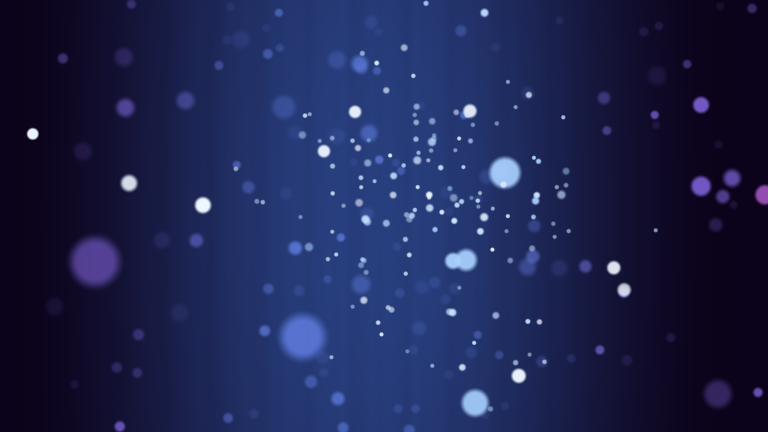
Write a Shadertoy shader that draws this background.

```glsl
// Soft blue and violet light discs drifting over a deep blue vertical glow.

#define GLOW_CENTER -0.036
#define GLOW_INNER 0.05
#define GLOW_OUTER 0.84
#define HAZE_COUNT 110
#define SPARK_COUNT 135
#define SPARK_CENTER vec2(0.10, 0.02)
#define SPARK_SPREAD vec2(0.19, 0.20)

const vec3 NIGHT  = vec3(0.045, 0.010, 0.105);
const vec3 BLUE   = vec3(0.155, 0.243, 0.490);
const vec3 AZURE  = vec3(0.36, 0.48, 0.86);
const vec3 VIOLET = vec3(0.47, 0.36, 0.80);
const vec3 ICE    = vec3(0.66, 0.82, 1.00);
const vec3 WHITE  = vec3(0.93, 0.96, 1.00);

vec3 hash3(float n) {
    vec3 q = fract(n * vec3(0.1031, 0.1030, 0.0973));
    q += dot(q, q.yzx + 33.33);
    return fract((q.xxy + q.yzz) * q.zyx);
}

// Blends a disc with a blurred rim; softness is a share of the radius.
void addDisc(inout vec3 color, vec2 offset, float radius, float softness, vec3 tint, float opacity) {
    float rim = 1.0 - smoothstep(radius * (1.0 - softness), radius * (1.0 + softness), length(offset));
    color = mix(color, tint, rim * opacity);
}

// Vertical curtain of light with faint stripes.
vec3 backdrop(vec2 p) {
    float x = p.x - GLOW_CENTER;
    float light = 1.0 - smoothstep(GLOW_INNER, GLOW_OUTER, abs(x));
    float stripes = sin(x * 57.0) + 0.6 * sin(x * 113.0 + 1.7) + 0.4 * sin(x * 191.0);
    light *= 1.0 + 0.018 * stripes - 0.35 * p.y * p.y;
    return mix(NIGHT, BLUE, light);
}

// Dim, out of focus discs over the whole canvas, violet toward the sides.
void addHaze(inout vec3 color, vec2 p) {
    for (int i = 0; i < HAZE_COUNT; i++) {
        vec3 h = hash3(float(i) + 11.0);
        vec3 k = hash3(float(i) + 307.0);
        float spread = 2.0 * h.x - 1.0;
        vec2 center = vec2(0.08 + 0.85 * spread * mix(0.45, 1.0, abs(spread)), h.y - 0.5);
        vec3 tint = mix(AZURE, VIOLET, smoothstep(0.2, 0.7, abs(center.x)));
        float radius = mix(0.009, 0.021, h.z * h.z);
        addDisc(color, p - center, radius, 0.45, tint, mix(0.12, 0.85, k.x * k.x));
    }
}

// Small bright points, dense near the middle.
void addSparks(inout vec3 color, vec2 p) {
    for (int i = 0; i < SPARK_COUNT; i++) {
        vec3 h = hash3(float(i) + 701.0);
        vec3 k = hash3(float(i) + 1203.0);
        float angle = 6.2832 * h.x;
        float reach = sqrt(-2.0 * log(max(h.y, 0.02)));
        vec2 center = SPARK_CENTER + SPARK_SPREAD * reach * vec2(cos(angle), sin(angle));
        float radius = mix(0.0045, 0.0095, h.z * h.z);
        addDisc(color, p - center, radius, 0.45, mix(ICE, WHITE, k.x), mix(0.45, 1.0, k.y));
    }
}

// Large lights that anchor the composition.
void addMainLights(inout vec3 color, vec2 p) {
    // Broad, blurred discs
    addDisc(color, p - vec2(-0.669, -0.106), 0.055, 0.30, VIOLET, 0.65);
    addDisc(color, p - vec2(-0.188, -0.280), 0.050, 0.32, AZURE, 0.88);
    addDisc(color, p - vec2( 0.773, -0.412), 0.031, 0.35, VIOLET, 0.38);
    addDisc(color, p - vec2(-0.232,  0.252), 0.026, 0.35, AZURE, 0.35);
    // Icy discs
    addDisc(color, p - vec2(0.280,  0.100), 0.035, 0.22, ICE, 0.92);
    addDisc(color, p - vec2(0.211, -0.433), 0.030, 0.25, ICE, 0.90);
    addDisc(color, p - vec2(0.190, -0.102), 0.024, 0.30, ICE, 0.92);
    addDisc(color, p - vec2(0.160, -0.104), 0.018, 0.30, ICE, 0.95);
    // Violet discs on the right
    addDisc(color, p - vec2(0.734, 0.069), 0.022, 0.30, VIOLET, 0.95);
    addDisc(color, p - vec2(0.734, 0.257), 0.018, 0.30, VIOLET, 0.95);
    addDisc(color, p - vec2(0.882, 0.049), 0.022, 0.25, vec3(0.63, 0.33, 0.75), 0.90);
    // Sharp white lights
    addDisc(color, p - vec2(-0.419,  0.025), 0.018, 0.28, WHITE, 1.0);
    addDisc(color, p - vec2(-0.590,  0.076), 0.018, 0.35, WHITE, 0.88);
    addDisc(color, p - vec2(-0.813,  0.190), 0.013, 0.25, WHITE, 1.0);
    addDisc(color, p - vec2(-0.067,  0.241), 0.014, 0.30, WHITE, 0.95);
    addDisc(color, p - vec2( 0.199,  0.243), 0.015, 0.30, WHITE, 0.92);
    addDisc(color, p - vec2(-0.139,  0.150), 0.014, 0.30, WHITE, 0.95);
    addDisc(color, p - vec2( 0.312, -0.370), 0.016, 0.28, WHITE, 0.97);
    addDisc(color, p - vec2( 0.532, -0.120), 0.015, 0.30, WHITE, 0.92);
    addDisc(color, p - vec2( 0.556, -0.171), 0.015, 0.32, WHITE, 0.80);
}

void mainImage(out vec4 fragColor, in vec2 fragCoord) {
    vec2 p = (fragCoord - 0.5 * iResolution.xy) / iResolution.y;
    vec3 color = backdrop(p);
    addHaze(color, p);
    addMainLights(color, p);
    addSparks(color, p);
    fragColor = vec4(color, 1.0);
}
```
